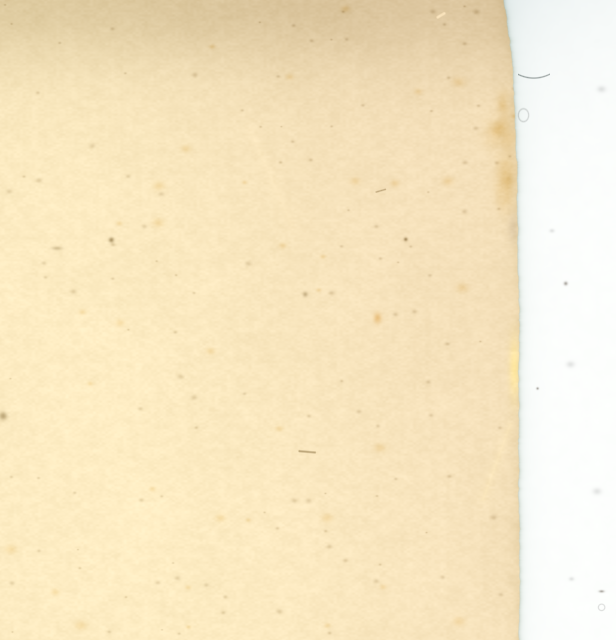
Reproduce this texture procedurally as a Shadertoy shader.

```glsl
// Aged cream paper with a worn right edge, lying on a pale scanner bed.

float hash(vec2 p) {
    return fract(sin(dot(p, vec2(127.1, 311.7))) * 43758.5453);
}

float noise(vec2 p) {
    vec2 cell = floor(p), f = fract(p);
    f = f * f * (3.0 - 2.0 * f);
    return mix(mix(hash(cell), hash(cell + vec2(1, 0)), f.x),
               mix(hash(cell + vec2(0, 1)), hash(cell + vec2(1, 1)), f.x), f.y);
}

// Layered noise, centred on zero
float fbm(vec2 p) {
    float sum = 0.0, amp = 0.5;
    for (int i = 0; i < 4; i++) {
        sum += amp * (noise(p) - 0.5);
        p = p * 2.03 + 17.3;
        amp *= 0.5;
    }
    return sum;
}

float segmentDist(vec2 p, vec2 a, vec2 b) {
    vec2 d = b - a;
    return length(p - a - d * clamp(dot(p - a, d) / dot(d, d), 0.0, 1.0));
}

// Soft elliptical spot
float blot(vec2 p, vec2 centre, vec2 radius) {
    vec2 q = (p - centre) / radius;
    return exp(-dot(q, q));
}

float stroke(float dist, float width, float blur) {
    return 1.0 - smoothstep(width - blur, width + blur, dist);
}

// Sparse random dots, one candidate per cell
float specks(vec2 p, float scale, float density) {
    vec2 cell = floor(p * scale);
    vec2 centre = 0.25 + 0.5 * vec2(hash(cell + 3.1), hash(cell + 8.7));
    float size = mix(0.05, 0.14, hash(cell + 5.9));
    float present = step(hash(cell), density);
    return present * blot(fract(p * scale), centre, vec2(size * 1.3, size));
}

float edgeX(float y) {
    float wobble = 0.004 * fbm(vec2(2.0, y * 22.0)) + 0.003 * fbm(vec2(7.0, y * 110.0));
    return 0.811 - 0.023 * exp(-7.0 * (1.0 - y)) + wobble;
}

vec3 paperColor(vec2 p, float inset) {
    float top = 1.0 - p.y;
    vec3 col = mix(vec3(0.995, 0.928, 0.765), vec3(0.965, 0.885, 0.735),
                   smoothstep(0.1, 0.8, p.x + 0.25 * (p.y - 0.5)));

    // Shaded top and broad mottling
    float shade = exp(-pow((top + 0.035 * fbm(p * 7.0)) / 0.105, 2.0));
    col -= vec3(0.095, 0.100, 0.105) * shade * mix(1.0, 0.75, smoothstep(0.3, 0.8, p.x));
    col -= vec3(0.025, 0.029, 0.029) * exp(-top * 5.0);
    col += vec3(0.022, 0.024, 0.030) * fbm(p * 9.0);

    // Fibres and grain
    col += vec3(0.035, 0.040, 0.050) * fbm(p * vec2(75.0, 105.0));
    col += vec3(0.018, 0.022, 0.030) * (noise(p * vec2(210.0, 290.0)) - 0.5);
    col -= vec3(0.09, 0.10, 0.11) * specks(p, 38.0, 0.10);
    col -= vec3(0.03, 0.06, 0.11) * specks(p + 4.0, 19.0, 0.07);

    // Faint creases
    float crease = segmentDist(p, vec2(0.390, 0.800), vec2(0.455, 0.650));
    col += 0.018 * exp(-crease * 130.0);
    float fold = segmentDist(p, vec2(0.797, 0.336), vec2(0.755, 0.220));
    col += vec3(0.022, 0.022, 0.008) * exp(-fold * 190.0);

    // Worn rim and its rusty stains
    col -= vec3(0.055, 0.060, 0.075) * exp(-inset * 75.0) * (0.7 + 1.2 * fbm(p * 45.0));
    float rust = blot(p, vec2(0.781, 0.790), vec2(0.020, 0.026))
               + blot(p, vec2(0.789, 0.715), vec2(0.014, 0.038))
               + 0.8 * blot(p, vec2(0.787, 0.836), vec2(0.010, 0.018));
    col -= vec3(0.06, 0.11, 0.20) * rust * (0.8 + 1.3 * fbm(p * 50.0));
    col += vec3(0.06, 0.05, -0.07) * blot(p, vec2(0.804, 0.425), vec2(0.008, 0.045));
    col -= vec3(0.07, 0.07, 0.06) * blot(p, vec2(0.802, 0.645), vec2(0.008, 0.022));
    return col;
}

vec3 bedColor(vec2 p, float gap) {
    vec3 col = mix(vec3(0.992, 0.998, 0.992), vec3(0.915, 0.940, 0.940),
                   exp(-(1.0 - p.y) * 8.0) * exp(-gap * 5.0));
    col -= vec3(0.045, 0.030, 0.035) * exp(-gap * 55.0);
    col -= vec3(0.16, 0.14, 0.17) * exp(-gap * 330.0);
    return col + 0.010 * fbm(p * 60.0) - 0.10 * specks(p + 2.0, 24.0, 0.03);
}

void mainImage(out vec4 fragColor, in vec2 fragCoord) {
    vec2 p = fragCoord / iResolution.y;
    float blur = max(1.0 / iResolution.y, 0.0013);
    float side = p.x - edgeX(p.y);
    vec3 col = mix(paperColor(p, max(-side, 0.0)), bedColor(p, max(side, 0.0)),
                   smoothstep(-blur, blur, side));

    // Distinct flecks: dark dots, short fibres, one amber spot
    float dark = blot(p, vec2(0.174, 0.625), vec2(0.004)) + blot(p, vec2(0.634, 0.626), vec2(0.003))
               + 0.6 * blot(p, vec2(0.477, 0.540), vec2(0.004)) + 0.8 * blot(p, vec2(0.005, 0.350), vec2(0.006))
               + 0.5 * blot(p, vec2(0.089, 0.612), vec2(0.008, 0.003)) + blot(p, vec2(0.884, 0.557), vec2(0.003))
               + blot(p, vec2(0.840, 0.393), vec2(0.002)) + blot(p, vec2(0.940, 0.076), vec2(0.004, 0.002));
    dark += 0.8 * stroke(segmentDist(p, vec2(0.468, 0.295), vec2(0.492, 0.293)), 0.0015, blur);
    dark += 0.7 * stroke(segmentDist(p, vec2(0.588, 0.700), vec2(0.602, 0.704)), 0.0010, blur);
    col -= vec3(0.30, 0.32, 0.34) * dark;
    col -= vec3(0.06, 0.14, 0.24) * blot(p, vec2(0.590, 0.503), vec2(0.006, 0.008));
    col += 0.10 * stroke(segmentDist(p, vec2(0.684, 0.973), vec2(0.694, 0.979)), 0.002, blur);

    // Curved hair and tiny loops on the bed
    float bend = (p.x - 0.834) / 0.025;
    float hair = stroke(abs(p.y - 0.878 - 0.006 * bend * bend), 0.0009, blur) * step(abs(bend), 1.0);
    float loops = stroke(abs(length((p - vec2(0.818, 0.820)) * vec2(1.0, 0.8)) - 0.008), 0.0008, blur)
                + stroke(abs(length(p - vec2(0.940, 0.051)) - 0.005), 0.0007, blur);
    col -= vec3(0.38, 0.36, 0.36) * hair + 0.15 * loops;

    fragColor = vec4(clamp(col, 0.0, 1.0), 1.0);
}
```
